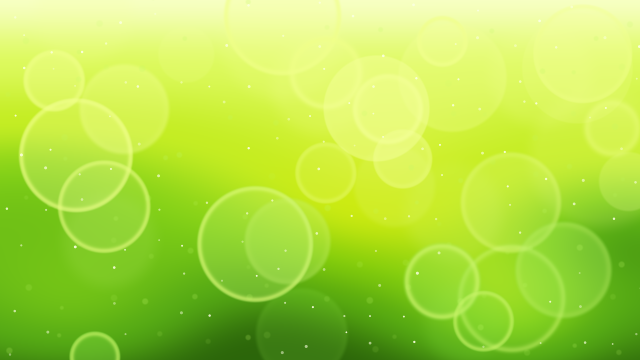
Give the GLSL for this background, as a Shadertoy shader.

```glsl
#define DISC_COUNT 27
#define HAZE_COUNT 8
#define DISC_MIN 0.06
#define DISC_MAX 0.165
#define RIM_WIDTH 0.0055
#define RIM_GLOW 0.62
#define SPECK_CELL 0.092
#define SPECK_RADIUS 0.0038
#define SPECK_SHARE 0.68
#define SEED 11.0

vec3 hash3(vec2 seed) {
    vec3 h = fract(vec3(seed.xyx) * vec3(0.1031, 0.1030, 0.0973));
    h += dot(h, h.yxz + 33.33);
    return fract((h.xxy + h.yzz) * h.zyx);
}

float blob(vec2 p, vec2 center, vec2 size) {
    vec2 q = (p - center) / size;
    return exp(-dot(q, q));
}

// Dark leaf green at the bottom to pale lime at the top
vec3 limeRamp(float t) {
    vec3 color = mix(vec3(0.17, 0.40, 0.04), vec3(0.33, 0.66, 0.08), smoothstep(-0.06, 0.19, t));
    color = mix(color, vec3(0.50, 0.81, 0.09), smoothstep(0.14, 0.39, t));
    color = mix(color, vec3(0.77, 0.93, 0.14), smoothstep(0.32, 0.60, t));
    color = mix(color, vec3(0.87, 0.98, 0.38), smoothstep(0.58, 0.86, t));
    return mix(color, vec3(0.97, 1.0, 0.77), smoothstep(0.81, 1.02, t));
}

// Vertical light, bent by broad bright and shaded areas
vec3 backdrop(vec2 p) {
    float tone = p.y;
    tone += 0.17 * blob(p, vec2(1.05, 0.44), vec2(0.36, 0.26));
    tone -= 0.15 * blob(p, vec2(0.05, 0.50), vec2(0.46, 0.20));
    tone += 0.14 * blob(p, vec2(0.20, 0.12), vec2(0.34, 0.18));
    tone += 0.27 * blob(p, vec2(1.42, 0.14), vec2(0.25, 0.19));
    tone -= 0.20 * blob(p, vec2(1.75, 0.34), vec2(0.26, 0.14));
    tone -= 0.10 * blob(p, vec2(0.75, 0.08), vec2(0.28, 0.22));
    vec3 color = limeRamp(tone);
    float amber = blob(p, vec2(1.02, 0.42), vec2(0.28, 0.24));
    return color + amber * vec3(0.03, -0.01, -0.07);
}

// Evenly spread positions with jitter, denser toward the upper right
vec2 scatter(float index, vec2 jitter, float aspect) {
    vec2 q = fract(0.5 + (index + SEED) * vec2(0.7549, 0.5698));
    q = pow(q, vec2(0.80, 0.78));
    return (q + 0.16 * (jitter - 0.5)) * vec2(aspect, 1.0);
}

float disc(float dist, float radius, float softness) {
    return 1.0 - smoothstep(radius - softness, radius + softness, dist);
}

vec3 discLight(float height) {
    return mix(vec3(0.52, 0.87, 0.26), vec3(0.96, 1.0, 0.62), smoothstep(0.05, 0.60, height));
}

// Large, strongly blurred discs
vec3 addHaze(vec3 color, vec2 p, float aspect) {
    for (int i = 0; i < HAZE_COUNT; i++) {
        vec3 rnd = hash3(vec2(float(i), SEED + 40.0));
        vec2 center = scatter(float(i) + 60.0, rnd.xy, aspect);
        float mask = disc(length(p - center), mix(0.10, 0.20, rnd.z), 0.03);
        color = mix(color, discLight(center.y), 0.15 * mask);
    }
    return color;
}

// Translucent discs, some with a bright rim
vec3 addDiscs(vec3 color, vec2 p, float aspect, float pixel) {
    for (int i = 0; i < DISC_COUNT; i++) {
        vec3 place = hash3(vec2(float(i), SEED));
        vec3 look = hash3(vec2(float(i), SEED + 20.0));
        vec2 center = scatter(float(i), place.xy, aspect);
        float radius = mix(DISC_MIN, DISC_MAX, place.z);
        float softness = max(mix(0.003, 0.011, look.x * look.x), pixel);
        float dist = length(p - center);
        float face = disc(dist, radius, softness);
        float width = RIM_WIDTH + 0.45 * softness;
        float offset = (dist - radius + width) / width;
        float rim = exp(-offset * offset) * face;
        vec3 light = discLight(center.y);
        float opacity = mix(0.14, 0.52, look.y * look.y);
        color = mix(color, light, opacity * face);
        vec3 rimLight = mix(light, vec3(0.93, 1.0, 0.48), 0.65);
        color = mix(color, rimLight, RIM_GLOW * rim * smoothstep(0.0, 0.85, look.z));
    }
    return color;
}

// One jittered dot in some of the cells
float specks(vec2 p, float cell, float radius, float softness, float seed) {
    vec2 id = floor(p / cell);
    vec3 rnd = hash3(id + seed);
    vec2 center = (id + 0.15 + 0.7 * rnd.xy) * cell;
    float size = radius * mix(0.6, 1.1, fract(rnd.z * 37.0));
    float strength = mix(0.4, 1.0, fract(rnd.z * 91.0));
    return disc(length(p - center), size, softness) * strength * step(rnd.z, SPECK_SHARE);
}

void mainImage(out vec4 fragColor, in vec2 fragCoord) {
    float pixel = 1.0 / iResolution.y;
    float aspect = iResolution.x * pixel;
    vec2 p = fragCoord * pixel;
    vec3 color = backdrop(p);
    color = addHaze(color, p, aspect);
    color = addDiscs(color, p, aspect, pixel);

    // Faint blurred motes, then crisp bright ones
    float motes = specks(p, 1.3 * SPECK_CELL, 2.2 * SPECK_RADIUS, max(0.003, pixel), SEED + 70.0);
    float sparks = specks(p, SPECK_CELL, SPECK_RADIUS, max(0.0015, 0.6 * pixel), SEED + 5.0);
    color = mix(color, vec3(0.75, 0.97, 0.40), 0.25 * motes);
    color = mix(color, vec3(0.98, 1.0, 0.88), 0.95 * sparks);
    fragColor = vec4(clamp(color, 0.0, 1.0), 1.0);
}
```
